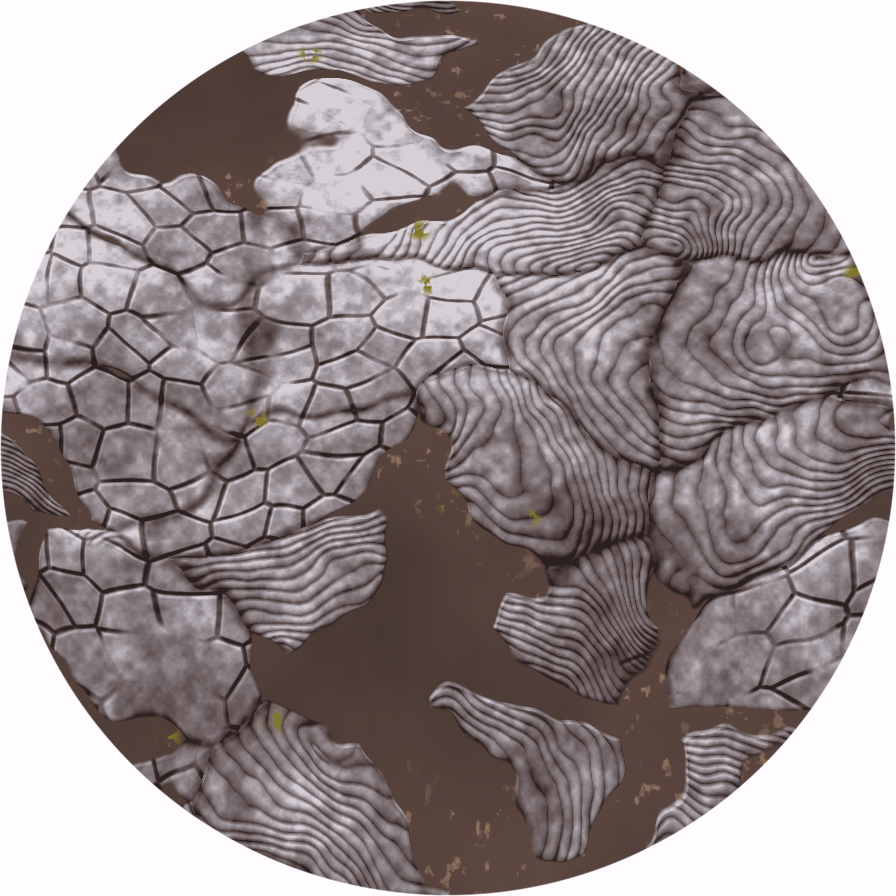
Give the GLSL for this texture, as a Shadertoy shader.

```glsl
// Cooled ropy lava with cracked slabs and muddy hollows, inside a disc on white.
// Warped Voronoi lobes carry either curved rope folds or fine crack cells;
// one height difference lights the relief. All noise lattices wrap.

const float TAU = 6.2831853;
const vec3 WHITE  = vec3(1.00, 0.99, 1.00);
const vec3 CHAR   = vec3(0.17, 0.125, 0.125);
const vec3 UMBER  = vec3(0.34, 0.28, 0.275);
const vec3 STONE  = vec3(0.46, 0.41, 0.42);
const vec3 SILVER = vec3(0.61, 0.58, 0.60);
const vec3 PALE   = vec3(0.84, 0.81, 0.84);
const vec3 MUD    = vec3(0.33, 0.255, 0.23);
const vec3 SAND   = vec3(0.56, 0.45, 0.38);
const vec3 MOSS   = vec3(0.50, 0.46, 0.16);

struct Surface { float height; float mud; float tone; };

float hash(vec2 p, float seed) {
    return fract(sin(dot(p, vec2(127.1, 311.7)) + seed * 17.3) * 43758.5453);
}

// Value noise on a lattice that repeats after reps cells.
float noise(vec2 p, vec2 reps, float seed) {
    vec2 i = floor(p), f = fract(p);
    f = f * f * (3.0 - 2.0 * f);
    vec2 a = mod(i, reps), b = mod(i + 1.0, reps);
    return mix(mix(hash(a, seed), hash(vec2(b.x, a.y), seed), f.x),
               mix(hash(vec2(a.x, b.y), seed), hash(b, seed), f.x), f.y);
}

float fbm(vec2 p, vec2 reps, float seed) {
    float sum = 0.0, amp = 0.5;
    for (int i = 0; i < 4; i++) {
        sum += amp * noise(p * reps, reps, seed + float(i));
        reps *= 2.0;
        amp *= 0.5;
    }
    return sum / 0.9375;
}

// Wrapping Voronoi: x = distance to border, yz = offset to site, w = cell id.
vec4 cells(vec2 p, vec2 reps, float seed) {
    p *= reps;
    vec2 base = floor(p), nearest = vec2(0.0);
    float best = 9.0, border = 9.0, id = 0.0;
    for (int pass = 0; pass < 2; pass++)
    for (int j = -2; j <= 2; j++)
    for (int i = -2; i <= 2; i++) {
        vec2 cell = vec2(i, j), key = mod(base + cell, reps);
        vec2 jitter = vec2(hash(key, seed), hash(key, seed + 1.0));
        vec2 site = cell + 0.1 + 0.8 * jitter - fract(p);
        if (pass == 0) {
            float d = dot(site, site);
            if (d < best) { best = d; nearest = site; id = hash(key, seed + 2.0); }
        } else {
            vec2 gap = site - nearest;
            if (dot(gap, gap) > 0.0001)
                border = min(border, dot(0.5 * (site + nearest), normalize(gap)));
        }
    }
    return vec4(border, nearest, id);
}

// Rounded ridges with narrow valleys, bowed around a point beside the lobe.
float ropeFolds(vec2 offset, float id, float wobble) {
    vec2 bow = 0.6 * vec2(cos(id * 40.0), sin(id * 40.0));
    float phase = 15.0 * length(offset + bow) + wobble;
    return pow(abs(sin(0.5 * TAU * phase)), 0.65);
}

Surface lava(vec2 p) {
    vec2 warp = vec2(fbm(p, vec2(4.0), 11.0), fbm(p, vec2(4.0), 23.0)) - 0.5;
    vec2 q = p + 0.22 * warp;
    vec4 lobe = cells(q, vec2(4.0, 6.0), 3.0);
    vec4 slab = cells(p + 0.07 * warp, vec2(17.0, 22.0), 31.0);
    float patchy = fbm(p, vec2(9.0, 12.0), 41.0);
    float dome = sqrt(smoothstep(0.0, 0.3, lobe.x));
    float seam = 1.0 - smoothstep(0.0, 0.06, lobe.x);

    // Ropy lobes and slab lobes
    float ropy = smoothstep(0.40, 0.50, lobe.w + 0.5 * (patchy - 0.5));
    float wobble = 9.0 * noise(q * 6.0, vec2(6.0), 51.0) + 2.0 * patchy;
    float rope = ropeFolds(lobe.yz, lobe.w, wobble);
    float crack = 1.0 - smoothstep(0.015, 0.075, slab.x);
    crack *= smoothstep(0.32, 0.55, fbm(p, vec2(14.0), 61.0));

    // Mud fills low ground, mostly in the lower half
    float level = fbm(p, vec2(4.0, 5.0), 71.0) + 0.18 * dome
                + 0.06 * sin(TAU * (p.y - 0.5)) + 0.04 * (patchy - 0.5);
    float mud = 1.0 - smoothstep(0.505, 0.52, level);
    float shore = 1.0 - smoothstep(0.515, 0.545, level);

    float rock = 0.7 * dome + 0.6 * patchy + ropy * 0.24 * rope
               - (1.0 - ropy) * 0.22 * crack;
    float tone = mix(0.75 + 0.16 * (slab.w - 0.5) - 0.5 * crack,
                     0.30 + 0.36 * rope, ropy);
    tone += 0.75 * (patchy - 0.5) - 0.4 * seam - 0.22 * shore;
    return Surface(mix(rock, 0.25, mud), mud, tone);
}

vec3 rockColor(float tone) {
    float t = 4.0 * tone;
    vec3 c = mix(CHAR, UMBER, clamp(t, 0.0, 1.0));
    c = mix(c, STONE, clamp(t - 1.0, 0.0, 1.0));
    c = mix(c, SILVER, clamp(t - 2.0, 0.0, 1.0));
    return mix(c, PALE, clamp(t - 3.0, 0.0, 1.0));
}

void mainImage(out vec4 fragColor, in vec2 fragCoord) {
    vec2 uv = fragCoord / iResolution.xy;
    // Features shrink towards the top, as on receding ground
    vec2 p = vec2(uv.x, uv.y + 0.3 * (uv.y * uv.y - uv.y));

    Surface ground = lava(p);
    float light = ground.height - lava(p + vec2(-0.0015, 0.0035)).height;
    float grain = fbm(p, vec2(90.0), 81.0) - 0.5;
    float far = sin(TAU * (p.y - 0.5));
    vec3 rock = rockColor(ground.tone + 0.9 * clamp(light, -0.5, 0.4)
                          + 0.55 * grain + 0.10 * far);

    // Smooth mud with sandy specks
    float silt = fbm(p, vec2(7.0), 91.0);
    float speck = smoothstep(0.66, 0.80, grain + 0.5) * smoothstep(0.45, 0.65, silt);
    vec3 mud = mix(MUD * (0.80 + 0.40 * silt), SAND, speck);
    vec3 color = mix(rock, mud, ground.mud);

    // Sparse tufts of moss
    vec4 tuft = cells(p, vec2(9.0), 101.0);
    float leaf = step(0.88, tuft.w) * smoothstep(0.0, 0.12, 0.16 - length(tuft.yz));
    color = mix(color, MOSS, leaf * smoothstep(0.0, 0.12, grain));

    float edge = 1.0 / iResolution.y;
    float disc = 1.0 - smoothstep(0.499 - edge, 0.499 + edge, length(uv - 0.5));
    fragColor = vec4(mix(WHITE, color, disc), 1.0);
}
```
